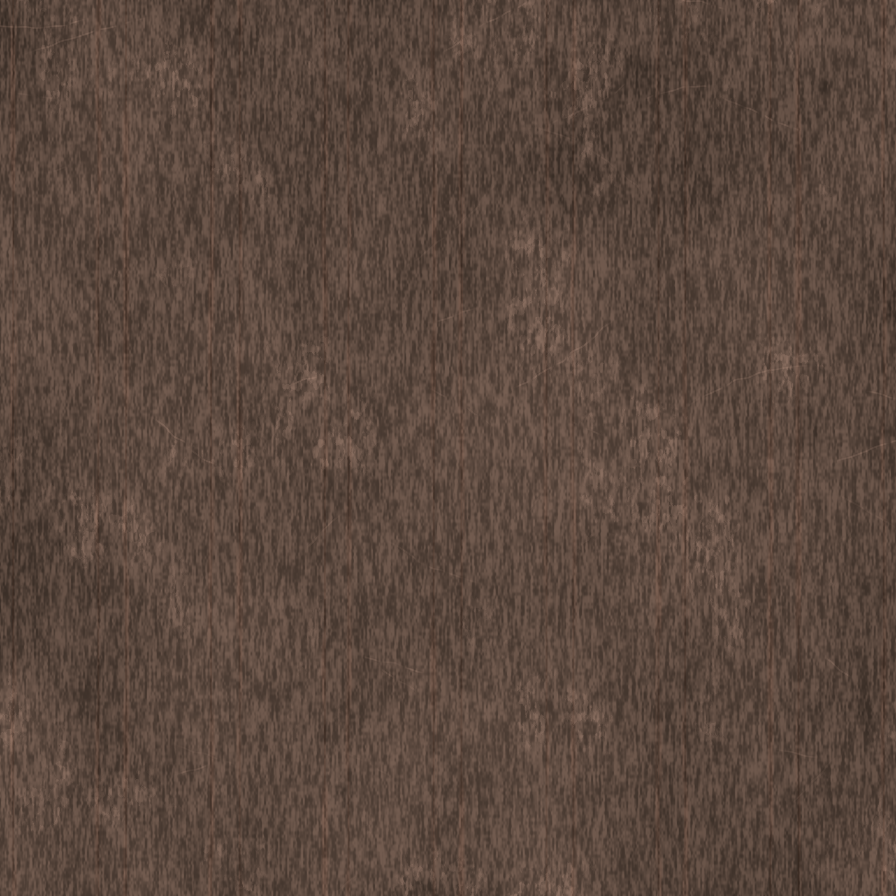
Give the GLSL for this texture, as a Shadertoy shader.

```glsl
// Weathered brown wood planks with fine vertical grain, seams, worn flecks and scratches.

const vec3 WOOD = vec3(0.343, 0.274, 0.235);       // base colour
const vec3 TONE_STEP = vec3(0.046, 0.037, 0.033);  // colour change per unit of tone
const vec3 RUST = vec3(0.032, 0.008, 0.000);       // warm tint beside the seams
const float PLANKS = 8.0;
const float SEAM_LEFT = 0.885;                     // seam pair, as a phase of the plank
const float SEAM_RIGHT = 0.125;
const float SEAM_WIDTH = 0.0005;
const float SEAM_DEPTH = 1.5;
const float FIBRE_GAIN = 3.5;
const float FIBRE_SPREAD = 0.32;                   // smaller is crisper
const float BLOTCH_GAIN = 2.6;
const float WEAR_GAIN = 1.9;
const float KNOT_GAIN = 1.1;
const float SCRATCH_GAIN = 1.5;
const float SCRATCH_WIDTH = 0.0004;
const int KNOTS = 12;
const int SCRATCHES = 34;

// Integer hash to the range 0..1
float hash(ivec2 cell) {
    uvec2 q = uvec2(cell) * uvec2(1597334673u, 3812015801u);
    uint h = (q.x ^ q.y) * 1597334673u;
    h = (h ^ (h >> 15u)) * 2246822519u;
    h ^= h >> 13u;
    return float(h >> 8u) / 16777216.0;
}

float noise(vec2 p) {
    ivec2 cell = ivec2(floor(p));
    vec2 f = fract(p);
    f = f * f * (3.0 - 2.0 * f);
    float low = mix(hash(cell), hash(cell + ivec2(1, 0)), f.x);
    float high = mix(hash(cell + ivec2(0, 1)), hash(cell + ivec2(1, 1)), f.x);
    return mix(low, high, f.y);
}

float fbm(vec2 p) {
    float sum = 0.0, weight = 0.533;
    for (int i = 0; i < 4; i++) {
        sum += weight * noise(p);
        p = p * 2.03 + 17.3;
        weight *= 0.5;
    }
    return sum;
}

// Crisp short fibres of three sizes, centred on zero
float fibres(vec2 uv) {
    float fine = noise(uv * vec2(460.0, 85.0));
    float broad = noise(uv * vec2(290.0, 44.0) + 40.0);
    float grit = noise(uv * vec2(510.0, 270.0) + 90.0);
    float mixed = 0.43 * fine + 0.27 * broad + 0.30 * grit - 0.5;
    return smoothstep(-FIBRE_SPREAD, FIBRE_SPREAD, mixed) - 0.5;
}

// Distance to the nearest seam with the given phase
float seamDistance(float x, float phase) {
    float s = x * PLANKS - phase;
    float shift = 0.03 * (hash(ivec2(int(floor(s + 0.5)), 7)) - 0.5);
    return abs(fract(s + shift + 0.5) - 0.5) / PLANKS;
}

// Soft dark smudges with ragged rims
float knots(vec2 uv) {
    float sum = 0.0;
    float ragged = fbm(uv * 38.0) - 0.5;
    for (int i = 0; i < KNOTS; i++) {
        vec2 center = vec2(hash(ivec2(i, 11)), hash(ivec2(i, 12)));
        float radius = mix(0.014, 0.034, hash(ivec2(i, 13)));
        float d = length((uv - center) * vec2(1.15, 0.85)) / radius + 1.6 * ragged;
        sum += (1.0 - smoothstep(0.1, 1.2, d)) * mix(0.5, 1.0, hash(ivec2(i, 14)));
    }
    return min(sum, 1.0);
}

// Thin, slightly bent and broken lines
float scratches(vec2 uv, float pixel) {
    float best = 0.0;
    for (int i = 0; i < SCRATCHES; i++) {
        vec2 p = uv - vec2(hash(ivec2(i, 21)), hash(ivec2(i, 22)));
        float angle = 1.8 * (hash(ivec2(i, 23)) - 0.5);
        float reach = mix(0.012, 0.085, hash(ivec2(i, 24)));
        float c = cos(angle), s = sin(angle);
        p = vec2(c * p.x + s * p.y, c * p.y - s * p.x);
        p.y += 5.0 * (hash(ivec2(i, 25)) - 0.5) * p.x * p.x;
        p.y += 0.003 * (noise(vec2(p.x * 70.0 + 50.0, float(i))) - 0.5);
        float line = 1.0 - smoothstep(SCRATCH_WIDTH, SCRATCH_WIDTH + pixel, abs(p.y));
        line *= 1.0 - smoothstep(0.6 * reach, reach, abs(p.x));
        best = max(best, line * mix(0.3, 1.0, hash(ivec2(i, 26))));
    }
    return best * smoothstep(0.15, 0.6, noise(uv * 120.0));
}

void mainImage(out vec4 fragColor, in vec2 fragCoord) {
    vec2 uv = fragCoord / iResolution.xy;
    float pixel = 1.0 / iResolution.y;

    // Grain and broad stains
    float tone = FIBRE_GAIN * fibres(uv);
    tone += BLOTCH_GAIN * (fbm(uv * vec2(8.0, 6.0) + 3.0) - 0.5);
    tone -= KNOT_GAIN * knots(uv);

    // Pale flecks gathered in worn areas
    float worn = smoothstep(0.53, 0.76, fbm(uv * vec2(15.0, 10.0) + 60.0));
    float flecks = smoothstep(0.50, 0.66, fbm(uv * vec2(170.0, 95.0)));
    tone += WEAR_GAIN * worn * (0.1 + flecks);
    tone += SCRATCH_GAIN * scratches(uv, pixel);

    // Dark seams with broken rusty edges
    float d = min(seamDistance(uv.x, SEAM_LEFT), seamDistance(uv.x, SEAM_RIGHT));
    float groove = 1.0 - smoothstep(SEAM_WIDTH, SEAM_WIDTH + pixel, d);
    float streak = smoothstep(0.35, 0.7, noise(uv * vec2(260.0, 12.0) + 25.0));
    float edge = (1.0 - smoothstep(0.001, 0.0055, d)) * streak;
    tone += 0.5 * edge - SEAM_DEPTH * groove * mix(0.5, 1.0, noise(uv * vec2(16.0, 14.0)));

    vec3 color = WOOD + TONE_STEP * tone + RUST * max(edge * 0.8, groove * 0.7);
    fragColor = vec4(clamp(color, 0.0, 1.0), 1.0);
}
```
